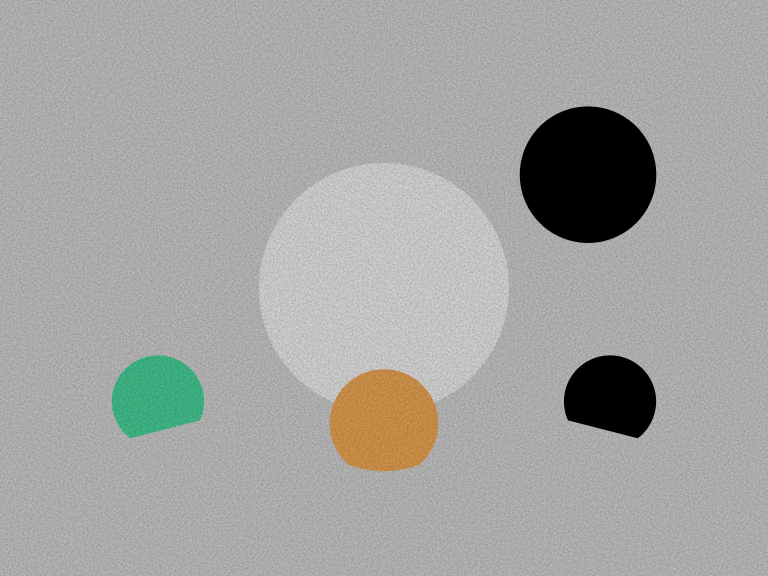
This background is drawn by a Shadertoy shader. Its source:

```glsl
// Flat discs on a grey field, three of them trimmed along their lower side.
// Each shape is a signed distance in units of the canvas height, centred,
// and fine gradient noise scales the final colour like film grain.

#define FIELD_GREY   vec3(0.67)
#define PALE_GREY    vec3(0.765)
#define OCHRE        vec3(0.765, 0.535, 0.27)
#define GREEN        vec3(0.23, 0.675, 0.495)
#define BLACK        vec3(0.0)
#define GRAIN_AMOUNT 0.14
#define GRAIN_SCALE  283.0
#define SIDE_CENTER  vec2(0.3924, -0.1970)
#define SIDE_RADIUS  0.0800

// Unit gradient for one lattice corner
vec2 cornerGradient(vec2 cell) {
    vec3 h = fract(cell.xyx * vec3(0.1031, 0.1030, 0.0973));
    h += dot(h, h.yzx + 33.33);
    float angle = 6.28319 * fract((h.x + h.y) * h.z);
    return vec2(cos(angle), sin(angle));
}

float gradientNoise(vec2 p) {
    vec2 cell = floor(p), f = fract(p);
    vec2 blend = f * f * f * (f * (f * 6.0 - 15.0) + 10.0);
    vec2 e = vec2(0.0, 1.0);
    float a = dot(cornerGradient(cell), f);
    float b = dot(cornerGradient(cell + e.yx), f - e.yx);
    float c = dot(cornerGradient(cell + e.xy), f - e.xy);
    float d = dot(cornerGradient(cell + e.yy), f - e.yy);
    return mix(mix(a, b, blend.x), mix(c, d, blend.x), blend.y);
}

float disc(vec2 p, vec2 center, float radius) {
    return length(p - center) - radius;
}

// Disc cut by a slanted line that drops away from the middle of the canvas
float trimmedDisc(vec2 p) {
    vec2 outward = normalize(vec2(-0.257, -1.0));
    float cut = dot(p - SIDE_CENTER, outward) - 0.0499;
    return max(disc(p, SIDE_CENTER, SIDE_RADIUS), cut);
}

// Disc whose base follows a wider arc
float roundedBaseDisc(vec2 p) {
    float body = disc(p, vec2(0.0, -0.2352), 0.0942);
    float base = disc(p, vec2(0.0, -0.1440), 0.1740);
    return max(body, base);
}

void paint(inout vec3 color, vec3 ink, float dist, float pixel) {
    color = mix(color, ink, clamp(0.5 - dist / pixel, 0.0, 1.0));
}

void mainImage(out vec4 fragColor, in vec2 fragCoord) {
    float pixel = 1.0 / iResolution.y;
    vec2 p = (fragCoord - 0.5 * iResolution.xy) * pixel;

    // Discs from back to front
    vec3 color = FIELD_GREY;
    paint(color, PALE_GREY, disc(p, vec2(0.0), 0.2170), pixel);
    paint(color, BLACK, disc(p, vec2(0.3542, 0.1967), 0.1185), pixel);
    paint(color, OCHRE, roundedBaseDisc(p), pixel);
    paint(color, p.x < 0.0 ? GREEN : BLACK, trimmedDisc(vec2(abs(p.x), p.y)), pixel);

    // Grain on a turned lattice, so that it does not line up with the pixels
    vec2 turned = mat2(0.8, 0.6, -0.6, 0.8) * (p + 2.0) * GRAIN_SCALE;
    float grain = gradientNoise(turned) + 0.6 * gradientNoise(turned * 1.73 + 17.3);
    color *= 1.0 + GRAIN_AMOUNT * grain;

    fragColor = vec4(clamp(color, 0.0, 1.0), 1.0);
}
```
